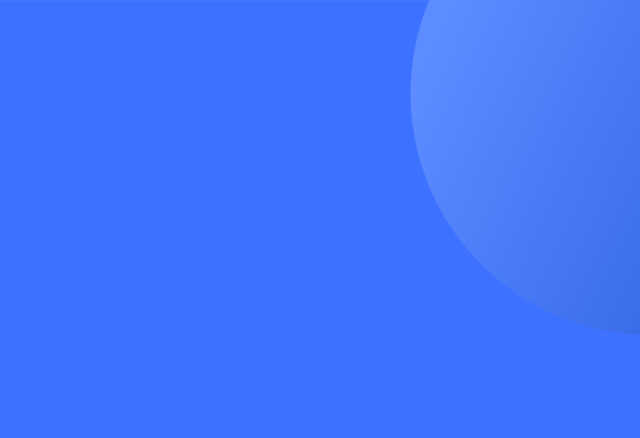
Give the GLSL for this background, as a Shadertoy shader.

```glsl
// Flat blue field with a large, softly shaded disc cut off by the upper right corner.

// Lengths are in canvas heights; the disc is anchored to the right edge.
const vec3 FIELD_BLUE = vec3(0.240, 0.443, 1.000);
const vec3 DISC_LIGHT = vec3(0.361, 0.549, 1.000);
const vec3 DISC_MID   = vec3(0.294, 0.486, 0.972);
const vec3 DISC_DARK  = vec3(0.228, 0.427, 0.918);
const vec3 RIM_LIGHT  = vec3(0.310, 0.500, 1.000);

const vec2  DISC_OFFSET = vec2(0.0285, 0.7867);  // from the lower right corner
const float DISC_RADIUS = 0.5524;
const vec2  SHADE_AXIS  = vec2(0.90, -0.436);    // points from light to dark
const float SHADE_START = -0.90;                 // in disc radii along the axis
const float SHADE_END   = 0.38;
const float RIM_WIDTH   = 0.002;
const float RIM_STRENGTH = 0.5;

// Three-stop gradient across the disc
vec3 discColor(vec2 local) {
    float along = dot(local, SHADE_AXIS);
    float shade = clamp((along - SHADE_START) / (SHADE_END - SHADE_START), 0.0, 1.0);
    vec3 lightHalf = mix(DISC_LIGHT, DISC_MID, min(shade * 2.0, 1.0));
    return mix(lightHalf, DISC_DARK, max(shade * 2.0 - 1.0, 0.0));
}

void mainImage(out vec4 fragColor, in vec2 fragCoord) {
    float pixel = 1.0 / iResolution.y;
    vec2 p = fragCoord * pixel;
    vec2 center = vec2(iResolution.x * pixel, 0.0) + DISC_OFFSET;

    // Field with a faint light rim along the top
    float rim = smoothstep(-pixel, pixel, p.y - (1.0 - RIM_WIDTH));
    vec3 color = mix(FIELD_BLUE, RIM_LIGHT, rim * RIM_STRENGTH);

    // Disc with an antialiased edge
    vec2 toPoint = p - center;
    float edge = length(toPoint) - DISC_RADIUS;
    float coverage = 1.0 - smoothstep(-pixel, pixel, edge);
    color = mix(color, discColor(toPoint / DISC_RADIUS), coverage);

    fragColor = vec4(color, 1.0);
}
```
